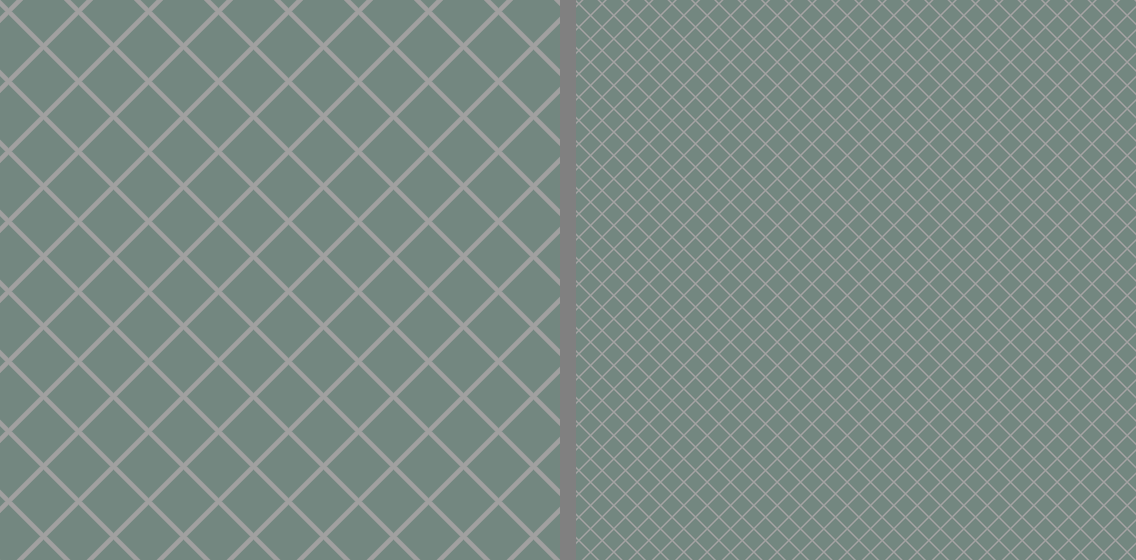
Left: one tile. Right: repeated 3 by 3.
Reproduce this pattern procedurally as a three.js fragment shader.

```glsl
// Diagonal lattice: two families of straight grey bands cross at right angles
// over a flat grey-green ground, leaving square diamonds between them.
// Each family is a repeated distance to a line in diagonal coordinates.

#define REPEATS 8.0                     // diamonds across and down
#define BAND_WIDTH 0.096                // share of the spacing between bands
#define CROSSING vec2(0.122, 0.837)     // where bands cross inside one repeat
#define GROUND_COLOR vec3(0.451, 0.529, 0.502)
#define BAND_COLOR vec3(0.631, 0.627, 0.627)

varying vec2 vUv;

// Distance to the nearest whole number, per axis
vec2 distanceToLine(vec2 p) {
  return abs(fract(p + 0.5) - 0.5);
}

void main() {
  // Rising and falling diagonals, both one unit apart
  vec2 cell = vUv * REPEATS - CROSSING;
  vec2 diagonal = vec2(cell.x - cell.y, cell.x + cell.y);

  // Smooth coverage of each band over about one pixel
  vec2 pixel = 0.7 * fwidth(diagonal);
  vec2 edge = 0.5 * BAND_WIDTH - distanceToLine(diagonal);
  vec2 band = clamp(edge / pixel + 0.5, 0.0, 1.0);

  // Union of both families
  float lattice = max(band.x, band.y);
  gl_FragColor = vec4(mix(GROUND_COLOR, BAND_COLOR, lattice), 1.0);
}
```
